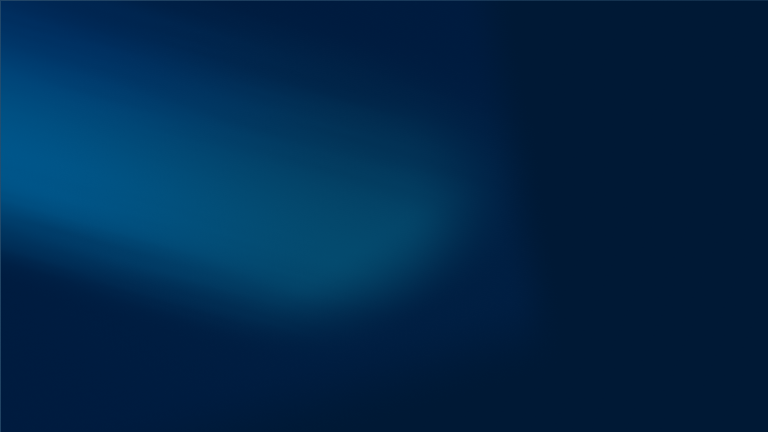
Write a Shadertoy shader that draws this background.

```glsl
#define NIGHT vec3(0.000, 0.098, 0.208)
#define HALO vec3(0.000, 0.106, 0.245)
#define BEAM_NEAR vec3(0.000, 0.335, 0.540)
#define BEAM_TIP vec3(0.016, 0.290, 0.430)
#define BEAM_UPPER vec3(0.000, 0.270, 0.540)
#define RIM vec3(0.160, 0.300, 0.420)
#define BEAM_SLOPE 0.28
#define TIP_SLOPE 0.62
#define STREAK_AMOUNT 0.07
#define RIM_WIDTH 0.0023

float hash(vec2 p) {
    return fract(sin(dot(p, vec2(127.1, 311.7))) * 43758.5453);
}

float valueNoise(vec2 p) {
    vec2 cell = floor(p);
    vec2 f = fract(p);
    f = f * f * (3.0 - 2.0 * f);
    float low = mix(hash(cell), hash(cell + vec2(1.0, 0.0)), f.x);
    float high = mix(hash(cell + vec2(0.0, 1.0)), hash(cell + 1.0), f.x);
    return mix(low, high, f.y);
}

// Long soft fibres running along the beam, centred on zero
float streaks(float along, float across) {
    float sum = 0.0;
    float weight = 0.5;
    vec2 scale = vec2(2.0, 18.0);
    for (int i = 0; i < 3; i++) {
        sum += weight * (valueNoise(vec2(along, across) * scale) - 0.5);
        scale *= vec2(1.6, 2.1);
        weight *= 0.6;
    }
    return sum;
}

// Falls from one to zero between start and end
float fade(float start, float end, float x) {
    return 1.0 - smoothstep(start, end, x);
}

void mainImage(out vec4 fragColor, in vec2 fragCoord) {
    vec2 p = fragCoord / iResolution.y;
    float width = iResolution.x / iResolution.y;

    // Beam frame: height above its slanted axis, depth behind its tip
    float across = p.y + BEAM_SLOPE * p.x;
    float along = p.x - BEAM_SLOPE * p.y;
    float tip = (p.y - 0.26 - TIP_SLOPE * (p.x - 0.74)) / length(vec2(1.0, TIP_SLOPE));
    float fibre = streaks(along, across);

    // Firm lower edge, broad upper falloff, oblique rounded tip
    float beam = smoothstep(0.34, 0.61, across + 0.03 * fibre);
    beam *= fade(0.62, 1.25 - 0.08 * p.x, across + 0.06 * fibre);
    beam *= smoothstep(-0.13, 0.10, tip);
    beam *= fade(0.93, 1.26, p.x);
    beam *= 1.0 + STREAK_AMOUNT * fibre;

    // Faint halo bounded by a slanted right side and a low diagonal
    float right = fade(1.18, 1.31, p.x + 0.16 * (p.y - 0.26));
    float below = smoothstep(-0.06, 0.16, p.y - 0.30 * (p.x - 0.65));
    float halo = right * below;
    float spill = 0.11 * exp(-dot((p - vec2(0.85, 0.42)) * vec2(1.7, 3.2),
                                 (p - vec2(0.85, 0.42)) * vec2(1.7, 3.2)));

    // Cooler light at the source's upper side, greener toward the tip
    vec3 light = mix(BEAM_NEAR, BEAM_TIP, smoothstep(0.0, 0.85, p.x));
    light = mix(light, BEAM_UPPER, smoothstep(0.72, 1.05, across) * fade(0.1, 0.9, p.x));
    vec3 color = mix(NIGHT, HALO, halo);
    color = mix(color, light, clamp(beam + spill * halo * (1.0 - beam), 0.0, 1.0));

    // Hairline along the top and left borders
    float border = min(p.x, 1.0 - p.y);
    float soft = 0.5 / iResolution.y;
    float rim = fade(RIM_WIDTH - soft, RIM_WIDTH + soft, border);
    color = mix(color, RIM, rim * mix(0.8, 0.4, p.x / width));

    // Grain to hide banding
    color += (hash(fragCoord) - 0.5) / 255.0;
    fragColor = vec4(color, 1.0);
}
```
